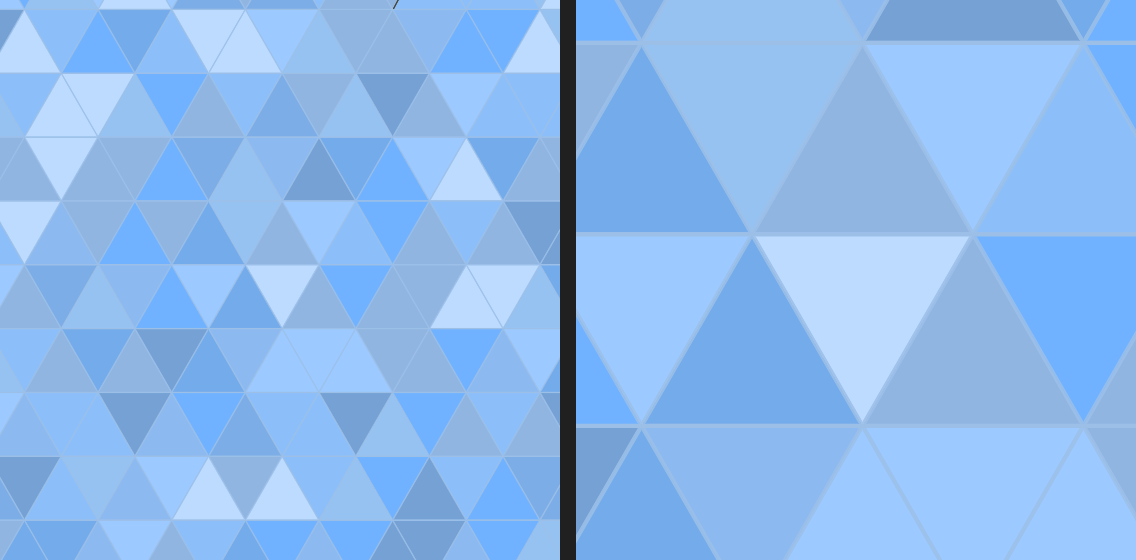
Left, the full canvas; right, a detail of the centre.
Give the GLSL for this background, as a Shadertoy shader.

```glsl
#define SIDE 0.1315
#define ROW_HEIGHT 0.1140
#define ORIGIN vec2(0.0436, 0.0712)
#define LINE_HALF 0.0013
#define LINE_COLOR vec3(0.61, 0.75, 0.91)
#define SLANT_OPACITY 0.85
#define PAIR_CHANCE 0.15
#define SEED 3.7
#define NICK_START vec2(0.703, 0.985)
#define NICK_END vec2(0.711, 1.0)
#define NICK_COLOR vec3(0.28, 0.29, 0.25)

const int TONES = 10;

// Blues from vivid and dark to pale
const vec3 palette[TONES] = vec3[TONES](
    vec3(0.44, 0.70, 1.00), vec3(0.455, 0.67, 0.92),
    vec3(0.49, 0.68, 0.90), vec3(0.46, 0.63, 0.83),
    vec3(0.56, 0.71, 0.88), vec3(0.55, 0.73, 0.94),
    vec3(0.55, 0.75, 0.98), vec3(0.59, 0.76, 0.95),
    vec3(0.61, 0.79, 1.00), vec3(0.74, 0.86, 1.00));

// Cumulative share of each tone
const float share[TONES] = float[TONES](
    0.10, 0.20, 0.26, 0.31, 0.47, 0.56, 0.66, 0.76, 0.89, 1.0);

float hash(vec2 p) {
    return fract(sin(dot(p + SEED, vec2(127.1, 311.7))) * 43758.5453);
}

vec3 pickTone(float r) {
    for (int i = 0; i < TONES - 1; i++)
        if (r < share[i]) return palette[i];
    return palette[TONES - 1];
}

float segmentDistance(vec2 p, vec2 a, vec2 b) {
    vec2 ab = b - a;
    return length(p - a - ab * clamp(dot(p - a, ab) / dot(ab, ab), 0.0, 1.0));
}

float stroke(float d, float halfWidth, float px) {
    return 1.0 - smoothstep(halfWidth - 0.5 * px, halfWidth + 0.5 * px, d);
}

void mainImage(out vec4 fragColor, in vec2 fragCoord) {
    float px = 1.0 / iResolution.y;
    vec2 uv = fragCoord * px;

    // Skewed lattice: each cell holds one upward and one downward triangle
    vec2 p = (uv - ORIGIN) / vec2(SIDE, ROW_HEIGHT);
    p.x -= 0.5 * p.y;
    vec2 cell = floor(p);
    vec2 f = p - cell;
    float down = step(1.0, f.x + f.y);

    // Flat tone per triangle, with a few matching pairs
    float paired = step(hash(cell + 41.0), PAIR_CHANCE);
    vec3 color = pickTone(hash(cell + vec2(17.3, 5.9) * down * (1.0 - paired)));

    // Thin seams along the three edge directions
    vec3 edge = vec3(f, fract(f.x + f.y));
    edge = min(edge, 1.0 - edge) * ROW_HEIGHT;
    float slant = stroke(min(edge.x, edge.z), LINE_HALF, px) * SLANT_OPACITY;
    float seam = max(slant, stroke(edge.y, LINE_HALF, px));
    color = mix(color, LINE_COLOR, seam);

    // Small dark nick on one seam at the top
    float nick = stroke(segmentDistance(uv, NICK_START, NICK_END), LINE_HALF, px);
    color = mix(color, NICK_COLOR, nick);

    fragColor = vec4(color, 1.0);
}
```
